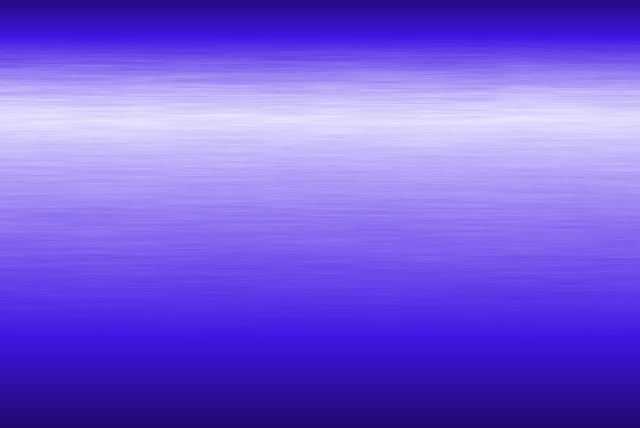
Write a WebGL 2 fragment shader that draws this background.

```glsl
#version 300 es
precision highp float;
// Brushed violet metal: a vertical gradient with one pale sheen, dark at both
// ends, overlaid with long horizontal grain made from stretched value noise.
// The grain is strongest where the metal is light and fades into the dark.

uniform vec2 u_resolution;
out vec4 fragColor;

const vec3 TOP_SHADE = vec3(0.16, 0.045, 0.55);
const vec3 VIVID = vec3(0.25, 0.08, 0.89);
const vec3 MIDDLE = vec3(0.59, 0.49, 0.95);
const vec3 PALE = vec3(0.76, 0.71, 0.98);
const vec3 SHEEN = vec3(0.89, 0.86, 0.99);
const vec3 BASE_SHADE = vec3(0.13, 0.03, 0.43);

float hash(vec2 p) {
    return fract(sin(dot(p, vec2(127.1, 311.7))) * 43758.5453);
}

float valueNoise(vec2 p) {
    vec2 cell = floor(p);
    vec2 f = fract(p);
    f = f * f * (3.0 - 2.0 * f);
    float low = mix(hash(cell), hash(cell + vec2(1.0, 0.0)), f.x);
    float high = mix(hash(cell + vec2(0.0, 1.0)), hash(cell + vec2(1.0)), f.x);
    return mix(low, high, f.y);
}

// Blends toward the next colour between two depths
vec3 blendStop(vec3 colour, vec3 next, float from, float to, float depth) {
    return mix(colour, next, clamp((depth - from) / (to - from), 0.0, 1.0));
}

// Colour by depth, measured from the top edge
vec3 metalGradient(float depth) {
    vec3 c = blendStop(TOP_SHADE, VIVID, 0.012, 0.086, depth);
    c = blendStop(c, PALE, 0.086, 0.22, depth);
    c = blendStop(c, SHEEN, 0.22, 0.273, depth);
    c = blendStop(c, PALE, 0.285, 0.36, depth);
    c = blendStop(c, MIDDLE, 0.36, 0.50, depth);
    c = blendStop(c, VIVID, 0.50, 0.79, depth);
    return blendStop(c, BASE_SHADE, 0.79, 1.0, depth);
}

// Fine and broad streaks stretched along x, centred on zero
float brushedGrain(vec2 p) {
    float fine = valueNoise(p * vec2(9.0, 310.0));
    float broad = valueNoise(p * vec2(4.0, 130.0) + 37.0);
    float fibre = valueNoise(p * vec2(40.0, 290.0) + 91.0);
    return 0.5 * fine + 0.3 * broad + 0.2 * fibre - 0.5;
}

void main() {
    vec2 uv = gl_FragCoord.xy / u_resolution;
    vec2 p = gl_FragCoord.xy / u_resolution.y;
    float depth = 1.0 - uv.y;

    // Grain shifts the gradient slightly and also varies its brightness
    float grain = brushedGrain(p);
    float grainMask = smoothstep(0.07, 0.17, depth) * (1.0 - smoothstep(0.55, 0.82, depth));
    vec3 colour = metalGradient(depth + 0.012 * grain * grainMask);
    colour += vec3(0.12, 0.13, 0.05) * grain * grainMask;

    fragColor = vec4(clamp(colour, 0.0, 1.0), 1.0);
}
```
